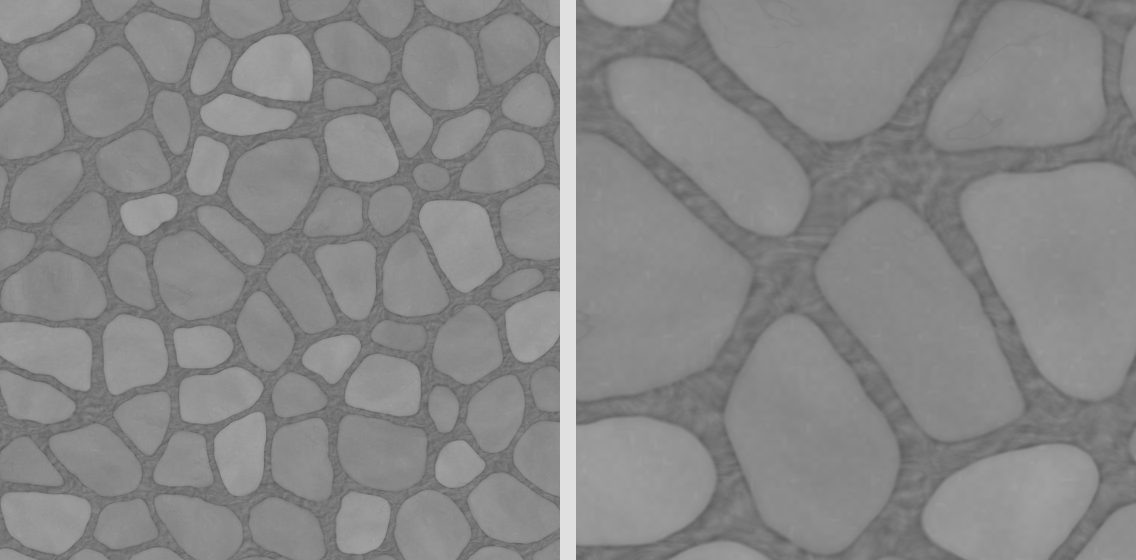
Left: the whole. Right: its middle third, enlarged.
A WebGL 1 fragment shader for this texture:

```glsl
precision highp float;
// Grey rounded field stones of mixed size set in rough, darker mortar.
uniform vec2 u_resolution;

float hash(vec2 p) {
  vec3 q = fract(vec3(p.xyx) * vec3(0.1031, 0.1030, 0.0973));
  q += dot(q, q.yzx + 33.33);
  return fract((q.x + q.y) * q.z);
}

float noise(vec2 p) {
  vec2 i = floor(p), f = fract(p);
  f = f * f * (3.0 - 2.0 * f);
  return mix(mix(hash(i), hash(i + vec2(1, 0)), f.x),
             mix(hash(i + vec2(0, 1)), hash(i + vec2(1, 1)), f.x), f.y);
}

float fbm(vec2 p) {
  float sum = 0.0, amp = 0.5;
  for (int i = 0; i < 4; i++) {
    sum += amp * noise(p);
    p = mat2(1.6, 1.2, -1.2, 1.6) * p + 7.3;
    amp *= 0.5;
  }
  return sum;
}

vec2 warp(vec2 p, float freq) {
  return vec2(noise(p * freq + 40.0), noise(p * freq + 91.0)) - 0.5;
}

const vec2 GRID = vec2(7.4, 9.6);

// Jittered centre (xy) and size weight (z) of the stone in a grid cell
vec3 stoneSeed(vec2 cell) {
  vec2 jitter = vec2(hash(cell + 11.0), hash(cell + 57.0)) - 0.5;
  vec2 stagger = vec2(0.5 * mod(cell.y, 2.0), 0.0);
  return vec3((cell + 0.5 + stagger + 0.72 * jitter) / GRID,
              0.005 * hash(cell + 83.0));
}

float power(vec2 p, vec3 seed) {
  vec2 d = p - seed.xy;
  return dot(d, d) - seed.z;
}

// Distance inward from the rounded cell border; also returns the stone's cell
float stoneDistance(vec2 p, out vec2 stone) {
  vec2 base = floor(p * GRID);
  float best = 10.0;
  vec3 own = vec3(0.0);
  stone = base;
  for (int y = -2; y <= 2; y++) {
    for (int x = -2; x <= 2; x++) {
      vec2 cell = base + vec2(x, y);
      vec3 seed = stoneSeed(cell);
      float d = power(p, seed);
      if (d < best) { best = d; own = seed; stone = cell; }
    }
  }
  // Smooth minimum over all borders rounds the corners
  float sum = 0.0;
  for (int y = -2; y <= 2; y++) {
    for (int x = -2; x <= 2; x++) {
      vec3 seed = stoneSeed(base + vec2(x, y));
      float apart = length(seed.xy - own.xy);
      if (apart > 0.0001) {
        sum += exp(-105.0 * (power(p, seed) - best) / (2.0 * apart));
      }
    }
  }
  return -log(sum + 1e-9) / 105.0;
}

void main() {
  vec2 p = gl_FragCoord.xy / u_resolution.y + 3.0;
  vec2 q = p + 0.055 * warp(p, 5.0) + 0.012 * warp(p, 21.0) + 0.0035 * warp(p, 65.0);
  vec2 stone;
  float edge = stoneDistance(q, stone) - 0.0065;

  // Stone: own tone, soft mottling, faint facets, cracks and specks
  float tone = 0.529 + 0.024 * hash(stone + 5.0)
             + 0.058 * smoothstep(0.68, 0.95, hash(stone + 29.0));
  float turn = 6.28 * hash(stone + 71.0);
  vec2 local = mat2(cos(turn), sin(turn), -sin(turn), cos(turn)) * p
             + 9.0 * hash(stone + 47.0);
  float mottle = fbm(local * vec2(16.0, 30.0));
  float facet = noise(local * vec2(14.0, 26.0) + 3.0 * mottle);
  float crack = (1.0 - smoothstep(0.0, 0.05, abs(facet - 0.5)))
              * smoothstep(0.5, 0.8, noise(local * 19.0 + 60.0));
  float speck = smoothstep(0.86, 0.97, noise(p * 210.0));
  float stoneGrey = tone + 0.075 * (mottle - 0.47) + 0.018 * (facet - 0.5)
                  - 0.022 * crack + 0.018 * speck
                  + 0.016 * (noise(p * 280.0) - 0.5);
  stoneGrey -= 0.025 * (1.0 - smoothstep(0.0, 0.006, edge));

  // Mortar: streaky relief lit from the upper left
  vec2 m = p * vec2(95.0, 150.0) + 2.5 * warp(p, 45.0);
  float relief = fbm(m) - fbm(m + vec2(-0.45, 0.45));
  float mortarGrey = 0.463 + 0.13 * relief + 0.05 * (fbm(p * 30.0) - 0.47)
                   + 0.03 * (noise(p * 260.0) - 0.5);
  // Dark contact line where the mortar meets a stone
  mortarGrey -= 0.04 * smoothstep(-0.0045, -0.0005, edge);

  float grey = mix(mortarGrey, stoneGrey, smoothstep(-0.0015, 0.0015, edge));
  gl_FragColor = vec4(vec3(grey), 1.0);
}
```
